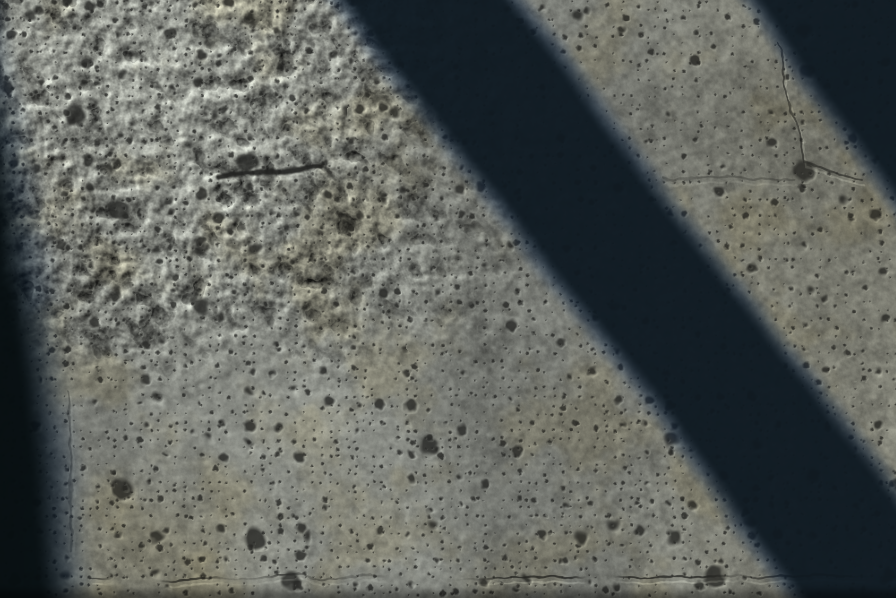
Reproduce this texture procedurally as a Shadertoy shader.

```glsl
// Weathered concrete wall, pitted and cracked, crossed by soft diagonal shadows.

float hash(vec2 p) {
    return fract(sin(dot(p, vec2(127.1, 311.7))) * 43758.5453);
}

float noise(vec2 p) {
    vec2 i = floor(p), f = fract(p);
    f = f * f * (3.0 - 2.0 * f);
    float low = mix(hash(i), hash(i + vec2(1, 0)), f.x);
    float high = mix(hash(i + vec2(0, 1)), hash(i + vec2(1, 1)), f.x);
    return mix(low, high, f.y);
}

float fbm(vec2 p) {
    float sum = 0.0, amp = 0.5;
    for (int i = 0; i < 4; i++) {
        sum += amp * noise(p);
        p = mat2(1.6, 1.2, -1.2, 1.6) * p + 7.3;
        amp *= 0.5;
    }
    return sum / 0.9375;
}

// Soft elliptical patch: one at the centre, fading outward.
float patchAt(vec2 p, vec2 center, vec2 size) {
    vec2 d = (p - center) / size;
    return exp(-dot(d, d));
}

// Thin line from a to b with tapering strength.
float crack(vec2 p, vec2 a, vec2 b, float width) {
    vec2 ab = b - a;
    float t = clamp(dot(p - a, ab) / dot(ab, ab), 0.0, 1.0);
    float d = length(p - a - ab * t);
    return 1.0 - smoothstep(width * 0.3, width * 1.5, d);
}

// Scattered holes: x is the dark hollow, y the lit lower-right rim.
vec2 pits(vec2 p, float cells, float density, float seed) {
    vec2 q = p * cells;
    vec2 id = floor(q) + seed;
    vec2 center = 0.3 + 0.4 * vec2(hash(id), hash(id + 19.7));
    float radius = mix(0.07, 0.23, pow(hash(id + 5.1), 2.0));
    float present = step(hash(id + 41.3), density);
    vec2 d = fract(q) - center;
    d += 0.12 * (vec2(noise(q * 6.0), noise(q * 6.0 + 31.0)) - 0.5);
    float soft = 0.05 + 0.0012 * cells;
    float hollow = 1.0 - smoothstep(radius - soft, radius + soft, length(d));
    float rim = 1.0 - smoothstep(radius - soft, radius + soft, length(d - vec2(0.07, -0.07)));
    return present * vec2(hollow, rim * (1.0 - hollow));
}

// Sunlight reaching the wall, zero inside the cast shadows.
float sunlight(vec2 p) {
    float down = 1.0 - p.y;
    float wobble = 0.012 * (noise(p * 9.0) - 0.5);
    float x = p.x + wobble;
    float bandLeft = 0.562 + 0.80 * down - 0.03 * down * down;
    float bandRight = 0.872 + 0.77 * down;
    float band = smoothstep(-0.035, 0.03, x - bandLeft)
               * (1.0 - smoothstep(-0.04, 0.025, x - bandRight));
    float corner = smoothstep(-0.025, 0.035, x - 1.25 - 0.70 * down);
    float leftEdge = -0.045 + 0.24 * down - 0.09 * down * down;
    float left = 1.0 - smoothstep(-0.045, 0.065, x - leftEdge);
    return (1.0 - band) * (1.0 - corner) * (1.0 - left);
}

// Rough crumbling zone in the upper left, fading to smooth cement.
float roughness(vec2 p) {
    float edge = 0.16 * (fbm(p * 7.0) - 0.5);
    float upper = smoothstep(0.32, 0.54, p.y + edge);
    float side = 1.0 - smoothstep(0.45, 1.0, p.x + edge);
    return 0.16 + 0.84 * upper * side;
}

float cracks(vec2 p) {
    vec2 q = p + 0.022 * (vec2(fbm(p * 22.0), fbm(p * 22.0 + 50.0)) - 0.5);
    float lines = 0.9 * crack(q, vec2(0.37, 0.708), vec2(0.53, 0.722), 0.005);
    lines = max(lines, 0.6 * crack(q, vec2(1.30, 0.93), vec2(1.345, 0.73), 0.002));
    lines = max(lines, 0.6 * crack(q, vec2(1.345, 0.73), vec2(1.44, 0.70), 0.002));
    lines = max(lines, 0.3 * crack(q, vec2(1.11, 0.70), vec2(1.33, 0.705), 0.002));
    lines = max(lines, 0.3 * crack(q, vec2(0.115, 0.35), vec2(0.12, 0.08), 0.002));
    float broken = smoothstep(0.3, 0.6, noise(p * 13.0));
    return max(lines, 0.75 * broken * crack(q, vec2(0.15, 0.033), vec2(1.5, 0.038), 0.002));
}

void mainImage(out vec4 fragColor, in vec2 fragCoord) {
    vec2 p = fragCoord / iResolution.y;
    float rough = roughness(p);
    float stain = fbm(p * vec2(7.0, 4.0) + 3.0) - 0.5;
    float grain = fbm(p * 110.0) - 0.5;

    // Broad tones of the sunlit cement
    float tone = 0.50 + 0.17 * stain + 0.16 * grain;
    tone += 0.08 * patchAt(p, vec2(0.45, 0.27), vec2(0.28, 0.20));
    tone += 0.11 * patchAt(p, vec2(0.18, 0.87), vec2(0.30, 0.22));
    tone -= 0.09 * patchAt(p, vec2(0.82, 0.45), vec2(0.12, 0.30));
    tone -= 0.07 * patchAt(p, vec2(1.20, 0.82), vec2(0.25, 0.15));

    // Raking light over the relief, from the upper left
    vec2 toward = vec2(0.005, -0.006);
    float height = fbm(p * 42.0);
    float slope = fbm((p + toward) * 42.0) - height;
    tone += 1.15 * rough * slope;
    tone -= 0.28 * rough * (1.0 - smoothstep(0.28, 0.42, height));

    // Holes from large and rare to small and common
    float lower = 1.0 - smoothstep(0.25, 0.45, p.y);
    for (int i = 0; i < 4; i++) {
        float level = float(i);
        float density = 0.12 + 0.07 * level + 0.12 * lower + 0.15 * rough;
        vec2 pit = pits(p, 13.0 * pow(1.75, level), density, 17.0 * level);
        tone = mix(tone, 0.15, 0.8 * pit.x) + 0.12 * pit.y;
    }

    // Cracks with a pale lower lip
    float line = cracks(p);
    tone += 0.15 * cracks(p + vec2(-0.004, 0.009));
    tone = mix(tone, 0.13, line);

    // Ochre stains, then cool shade
    float warm = 0.5 * smoothstep(0.45, 0.75, fbm(p * 11.0 + 9.0))
               + 0.6 * patchAt(p, vec2(0.25, 0.08), vec2(0.15, 0.10))
               + 0.3 * smoothstep(0.9, 1.4, p.x);
    vec3 tint = mix(vec3(0.99, 1.01, 0.96), vec3(1.03, 1.0, 0.83), clamp(warm, 0.0, 1.0));
    vec3 lit = clamp(tone, 0.07, 0.9) * tint;
    vec3 shade = mix(vec3(0.035, 0.065, 0.075), vec3(0.075, 0.118, 0.15), smoothstep(0.0, 0.35, p.x));
    shade *= 0.9 + 0.35 * (tone - 0.3);
    float sun = sunlight(p);
    vec3 color = mix(shade, lit, sun);
    color += vec3(-0.01, 0.005, 0.035) * 4.0 * sun * (1.0 - sun);
    color *= 0.6 + 0.4 * smoothstep(0.0, 0.025, p.y);
    fragColor = vec4(color, 1.0);
}
```
